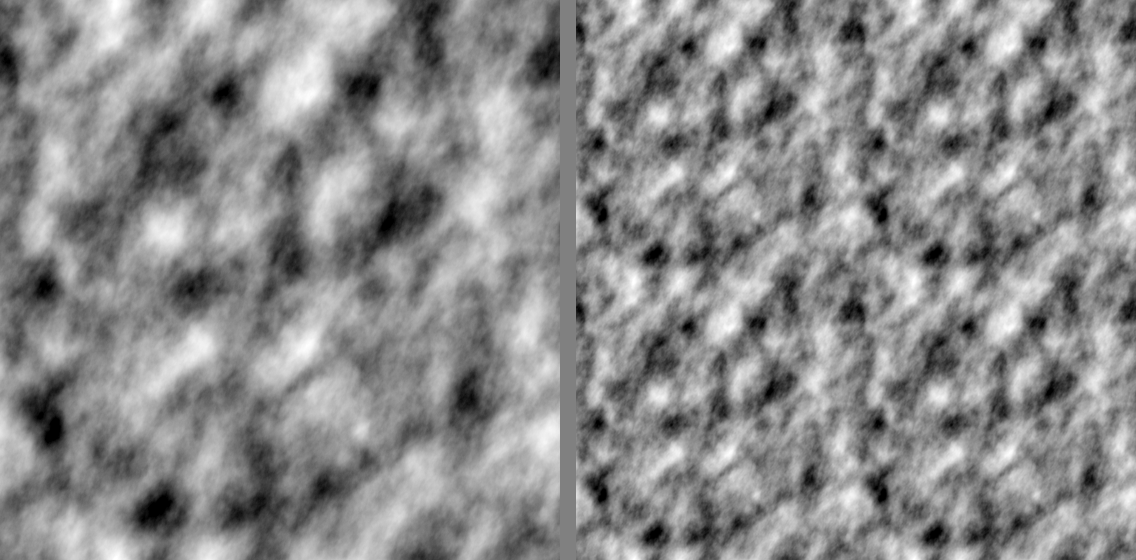
Left, the tile; right, the same tile 2 across and 2 down.
Reproduce this texture procedurally as a three.js fragment shader.

```glsl
// Soft grey smoke: spotty dark blots and smooth pale streaks leaning steeply right.
// Octaves of simplex-style noise are summed on a stretched triangular lattice.
// Cell counts and lean are whole numbers, so the lattice wraps and the square tiles.
varying vec2 vUv;

const int OCTAVES = 7;
const float COLUMNS = 6.0;      // cells across the canvas
const float ROWS = 5.0;         // cells up the canvas
const float LEAN = 4.0;         // columns the lattice shifts over the full height
const float GAIN = 0.5;         // strength of each octave against the one before
const float MEAN_GREY = 0.55;
const float CONTRAST = 0.9;
const float SHADOW_BIAS = 0.2;  // deepens blots and softens highlights
const float SHADOW_DETAIL = 0.5; // moves fine detail from highlights to blots
const float REACH = 0.75;       // squared radius of a lattice point's influence
const float NOISE_SCALE = 2.03; // brings one octave to the usual noise range

// Two pseudo-random values from 0 to 1, without sine
vec2 hash2(vec2 p, float seed) {
  vec3 h = fract(vec3(p.xy, p.x + seed * 17.0) * vec3(0.1031, 0.1030, 0.0973));
  h += dot(h, h.yzx + 33.33);
  return fract((h.xx + h.yz) * h.zy);
}

// Brings a lattice cell back into the base tile, undoing the lean per wrapped row
vec2 wrapCell(vec2 cell, vec2 counts, float lean) {
  float turns = floor((cell.y + 0.5) / counts.y);
  cell.y -= turns * counts.y;
  cell.x += turns * lean;
  cell.x -= counts.x * floor((cell.x + 0.5) / counts.x);
  return cell;
}

// One lattice point: a random slope fading out over a round patch
float slopePatch(vec2 cell, vec2 offset, vec2 counts, float lean, float seed) {
  vec2 slope = hash2(wrapCell(cell, counts, lean), seed) * 2.0 - 1.0;
  vec2 d = vec2(offset.x + 0.5 * offset.y, 0.866 * offset.y);
  float fade = max(1.0 - dot(d, d) / REACH, 0.0);
  fade *= fade;
  return fade * fade * dot(slope, d);
}

// Noise on a leaning triangular lattice that wraps on the unit square
float leaningNoise(vec2 uv, vec2 counts, float lean, float seed) {
  vec2 p = vec2(uv.x * counts.x - uv.y * lean, uv.y * counts.y);
  p += hash2(vec2(seed, 3.0), 1.0);
  vec2 cell = floor(p);
  vec2 f = p - cell;
  float sum = 0.0;
  for (int j = 0; j < 2; j++) {
    for (int i = 0; i < 2; i++) {
      vec2 corner = vec2(float(i), float(j));
      sum += slopePatch(cell + corner, f - corner, counts, lean, seed);
    }
  }
  return sum * NOISE_SCALE;
}

// Sum of octaves, each twice as fine as the last and stronger where it is dark
float smoke(vec2 uv) {
  float sum = 0.0;
  float strength = 1.0;
  float scale = 1.0;
  for (int i = 0; i < OCTAVES; i++) {
    vec2 counts = vec2(COLUMNS, ROWS) * scale;
    float detail = clamp(1.0 - SHADOW_DETAIL * sum, 0.6, 1.4);
    sum += strength * detail * leaningNoise(uv, counts, LEAN * scale, float(i) + 2.0);
    strength *= GAIN;
    scale *= 2.0;
  }
  return sum;
}

void main() {
  float density = smoke(vUv);
  float grey = MEAN_GREY + CONTRAST * (density - SHADOW_BIAS * density * density);
  gl_FragColor = vec4(vec3(clamp(grey, 0.0, 1.0)), 1.0);
}
```
